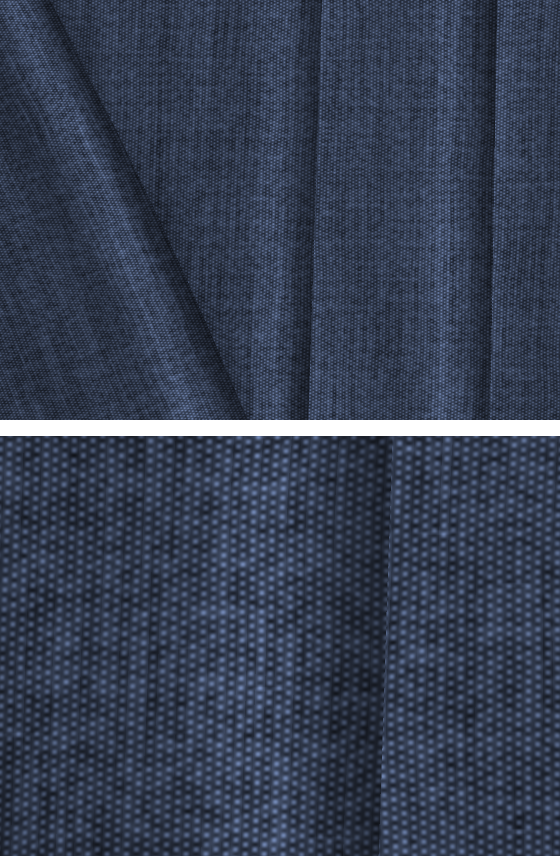
Top, the full canvas; bottom, a detail of the centre.
Reproduce this texture procedurally as a Shadertoy shader.

```glsl
// Dark blue woven cloth hanging in soft pleats, with one diagonal drape at left.
// Each panel is shaded by its distance to the fold edges; a plain weave with
// uneven threads follows the direction of the panel.

#define CLOTH vec3(0.206, 0.245, 0.326)
#define THREADS 132.0      // threads per canvas height
#define BASE_LIGHT 0.95
#define CREST_LIGHT 0.26
#define EDGE_SHADE 0.36
#define COLUMN_DEPTH 0.36  // contrast between warp threads
#define STITCH_DEPTH 0.50  // contrast of stitches along a thread
#define SLUB_DEPTH 0.30    // uneven thread thickness
#define GRAIN_DEPTH 0.42
#define TAU 6.2831853

float hash(vec2 p) {
    return fract(sin(dot(p, vec2(127.1, 311.7))) * 43758.5453);
}

float noise(vec2 p) {
    vec2 i = floor(p), f = fract(p);
    f = f * f * (3.0 - 2.0 * f);
    return mix(mix(hash(i), hash(i + vec2(1, 0)), f.x),
               mix(hash(i + vec2(0, 1)), hash(i + vec2(1, 1)), f.x), f.y);
}

float bump(float x, float width) {
    x /= width;
    return exp(-x * x);
}

// Light on a panel: a bright crest, then a dark turn into its right edge
float pleat(float toEdge, float crestAt) {
    return BASE_LIGHT + CREST_LIGHT * bump(toEdge - crestAt, 0.042)
         - EDGE_SHADE * (1.0 - smoothstep(0.0, 0.075, toEdge));
}

// Relative brightness of the threads around zero
float weave(vec2 uv, float panel) {
    vec2 q = uv * THREADS + panel * 37.0;
    q += 0.9 * vec2(noise(q * 0.06), noise(q * 0.06 + 50.0));
    float column = floor(q.x);
    float across = 0.5 - 0.5 * cos(TAU * q.x);
    float along = cos(TAU * (q.y + 0.5 * mod(column, 2.0)));
    float warpSlub = noise(vec2(column * 1.7, q.y * 0.05)) - 0.5;
    float weftSlub = noise(vec2(q.x * 0.07, q.y + 90.0)) - 0.5;
    float fleck = smoothstep(0.88, 1.0, noise(vec2(q.x * 0.12, q.y * 0.9 + 300.0)));
    float grain = noise(q * 1.15 + 17.0) - 0.5;
    return COLUMN_DEPTH * (across - 0.5) + STITCH_DEPTH * across * along
         + SLUB_DEPTH * (warpSlub + 0.6 * weftSlub) + GRAIN_DEPTH * grain
         + 0.22 * fleck;
}

float clothLight(vec2 p) {
    // Horizontal positions of the three fold edges at this height
    float drapeEdge = 0.59 - 0.418 * p.y - 0.052 * p.y * p.y;
    float middleEdge = 0.734 + 0.033 * p.y;
    float rightEdge = 1.167 + 0.017 * p.y;

    float light, panel;
    vec2 uv;
    if (p.x < drapeEdge) {
        // Diagonal drape with a dark hollow at upper left
        float d = (drapeEdge - p.x) * 0.91;
        uv = vec2(d, p.y * 1.1 - p.x * 0.41);
        light = pleat(d, 0.125 - 0.045 * p.y);
        light -= 0.30 * p.y * bump(d - 0.21, 0.075);
        light -= 0.10 * smoothstep(0.15, 0.40, d);
        panel = 0.0;
    } else if (p.x < middleEdge) {
        uv = vec2(middleEdge - p.x, p.y);
        light = pleat(uv.x, 0.10);
        light -= 0.20 * exp(-(p.x - drapeEdge) / 0.06);
        panel = 1.0;
    } else if (p.x < rightEdge) {
        uv = vec2(rightEdge - p.x, p.y);
        light = pleat(uv.x, 0.115);
        light += 0.18 * exp(-(p.x - middleEdge) / 0.10);
        panel = 2.0;
    } else {
        uv = vec2(1.47 - p.x + 0.03 * p.y, p.y);
        light = BASE_LIGHT - 0.06 * (1.0 - p.y);
        light += 0.24 * exp(-(p.x - rightEdge) / 0.08);
        panel = 3.0;
    }
    // Broad unevenness of the hanging cloth
    light += 0.14 * (noise(vec2(uv.x * 14.0, uv.y * 1.8) + panel * 9.0) - 0.5);
    return light * (1.0 + weave(uv, panel));
}

void mainImage(out vec4 fragColor, in vec2 fragCoord) {
    // Four samples per pixel smooth the threads and fold edges
    float light = 0.0;
    for (int i = 0; i < 4; i++) {
        vec2 offset = vec2(i % 2, i / 2) * 0.5 - 0.25;
        light += 0.25 * clothLight((fragCoord + offset) / iResolution.y);
    }
    fragColor = vec4(CLOTH * max(light, 0.3), 1.0);
}
```
